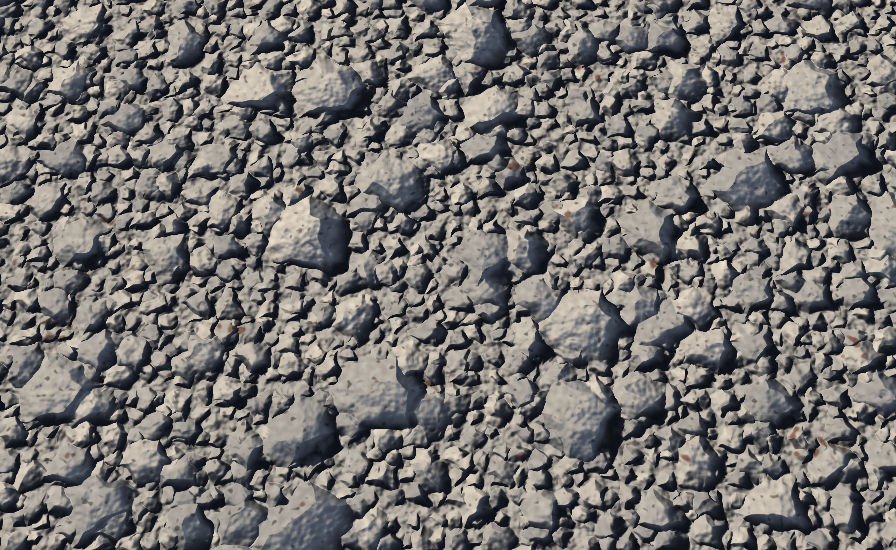
Give the GLSL for this texture, as a Shadertoy shader.

```glsl
// A bed of broken grey lava stones in low sun, with cool shadows and rusty specks.
// Domed stones of four sizes, chipped by sloping planes, merge into a height field;
// gradient noise roughens them and a short march towards the sun casts the shadows.

const float TAU = 6.2831853;
const float EDGE_BLEND = 0.0032;
const vec3 DEEP_SHADE = vec3(0.055, 0.065, 0.095);
const vec3 BLUE_SHADE = vec3(0.26, 0.29, 0.345);
const vec3 SUNLIT_STONE = vec3(0.83, 0.805, 0.76);
const vec3 RUST = vec3(0.46, 0.27, 0.20);
const vec3 SUN = vec3(-0.62, 0.50, 0.66);

vec4 hash4(vec2 p) {
    vec4 q = fract(p.xyxy * vec4(0.1031, 0.1030, 0.0973, 0.1099));
    q += dot(q, q.wzxy + 33.33);
    return fract((q.xxyz + q.yzzw) * q.zywx);
}

float cornerSlope(vec2 corner, vec2 offset) {
    vec3 q = fract(corner.xyx * vec3(0.1031, 0.1030, 0.0973));
    q += dot(q, q.yzx + 33.33);
    return dot(2.0 * fract((q.xx + q.yz) * q.zy) - 1.0, offset);
}

float gradientNoise(vec2 p) {
    vec2 i = floor(p), f = p - i;
    vec2 u = f * f * (3.0 - 2.0 * f);
    vec2 e = vec2(1.0, 0.0);
    float low = mix(cornerSlope(i, f), cornerSlope(i + e, f - e), u.x);
    float high = mix(cornerSlope(i + e.yx, f - e.yx), cornerSlope(i + 1.0, f - 1.0), u.x);
    return mix(low, high, u.y);
}

// Weight that passes softly from 0 to 1 as a rises above b.
float above(float a, float b) {
    return clamp(0.5 + 0.5 * (a - b) / EDGE_BLEND, 0.0, 1.0);
}

// One stone as height (x) and slope (yz): a tilted dome cut by six sides.
vec3 stone(vec2 d, float radius, vec4 seed) {
    vec2 tilt = (seed.yz - 0.5) * 0.8;
    float top = radius * mix(0.60, 0.92, seed.w);
    vec2 curve = 0.5 * top * d / (radius * radius);
    vec3 surface = vec3(top + dot(d, tilt - curve), tilt - 2.0 * curve);
    vec2 outward = vec2(cos(TAU * seed.x), sin(TAU * seed.x));
    for (int k = 0; k < 6; k++) {
        vec2 vary = fract(seed.zw * 7.3 + float(k) * vec2(0.618, 0.377));
        vec2 facing = outward + 0.45 * (vary - 0.5);
        float steepness = mix(1.2, 2.5, vary.x);
        float reach = radius * mix(0.76, 1.04, vary.y);
        vec3 side = steepness * vec3(reach - dot(d, facing), -facing);
        surface = mix(surface, side, above(surface.x, side.x));
        outward = mat2(0.5, 0.866, -0.866, 0.5) * outward;
    }
    return surface;
}

// Highest stone at p: height (x), slope (yz) and random identity (w).
vec4 stoneBed(vec2 p) {
    vec4 bed = vec4(0.0, 0.0, 0.0, 0.5);
    float size = 0.16;
    for (int layer = 0; layer < 4; layer++) {
        float presence = 0.28 + 0.27 * float(layer);
        vec2 cell = floor(p / size - 0.5);
        for (int n = 0; n < 4; n++) {
            vec2 id = cell + vec2(n & 1, n >> 1);
            vec4 seed = hash4(id + 57.0 * float(layer) + 13.0);
            vec2 d = p - (id + 0.5 + 0.56 * (seed.xy - 0.5)) * size;
            float radius = size * mix(0.35, 0.52, seed.z);
            bool present = fract(seed.w * 17.0 + seed.y) < presence;
            if (present && dot(d, d) < 1.7 * radius * radius) {
                vec4 found = vec4(stone(d, radius, seed), fract(seed.x * 9.0 + seed.w));
                bed = mix(bed, found, above(found.x, bed.x));
            }
        }
        size *= 0.61;
    }
    return bed;
}

float roughness(vec2 p) {
    return 0.0075 * gradientNoise(p * 46.0) + 0.0024 * gradientNoise(p * 115.0);
}

float sunVisibility(vec2 p, float height, vec3 sun) {
    float blocked = 0.0;
    for (int k = 0; k < 5; k++) {
        float t = 0.006 + 0.012 * float(k);
        float excess = stoneBed(p + sun.xy * t).x - height - sun.z * t;
        blocked = max(blocked, excess / 0.005);
    }
    return 1.0 - clamp(blocked, 0.0, 1.0);
}

vec3 shadeBed(vec2 p) {
    // Ragged outlines, then the normal from facet and surface roughness.
    vec2 warp = vec2(gradientNoise(p * 34.0), gradientNoise(p * 34.0 + 40.0));
    vec2 q = p + 0.013 * warp, e = vec2(0.0016, 0.0);
    vec4 bed = stoneBed(q);
    float rough = roughness(p);
    vec2 bump = (vec2(roughness(p + e), roughness(p + e.yx)) - rough) / e.x;
    vec3 normal = normalize(vec3(-bed.yz - bump, 1.0));
    vec3 sun = normalize(SUN);
    float light = max(dot(normal, sun), 0.0);
    if (light > 0.0) light *= sunVisibility(q, bed.x + rough, sun);

    // Stone tint, mineral grain, dark pores and rust.
    float grain = gradientNoise(p * 85.0 + 9.0);
    float pores = smoothstep(0.22, 0.5, gradientNoise(p * 95.0 + 20.0));
    float patches = gradientNoise(p * 9.0 + 5.0) + 0.8 * gradientNoise(p * 60.0 + 3.0);
    vec3 tint = mix(vec3(0.78, 0.78, 0.79), vec3(1.02, 0.995, 0.965), bed.w);
    vec3 lit = SUNLIT_STONE * tint * (1.0 + 0.18 * grain);
    lit = mix(lit, RUST, 0.75 * smoothstep(0.45, 0.68, patches));

    float openness = smoothstep(-0.002, 0.042, bed.x + rough) * mix(0.6, 1.2, normal.z);
    vec3 shade = mix(DEEP_SHADE, BLUE_SHADE, openness) * (1.0 + 0.25 * grain);
    return mix(shade, lit, smoothstep(0.0, 0.86, light)) * (1.0 - 0.4 * pores);
}

void mainImage(out vec4 fragColor, in vec2 fragCoord) {
    vec2 p = (fragCoord - vec2(0.5 * iResolution.x, 0.0)) / iResolution.y;
    // Stones shrink slightly towards the far, upper edge.
    fragColor = vec4(shadeBed(p * (0.9 + 0.2 * p.y) + 4.0), 1.0);
}
```
